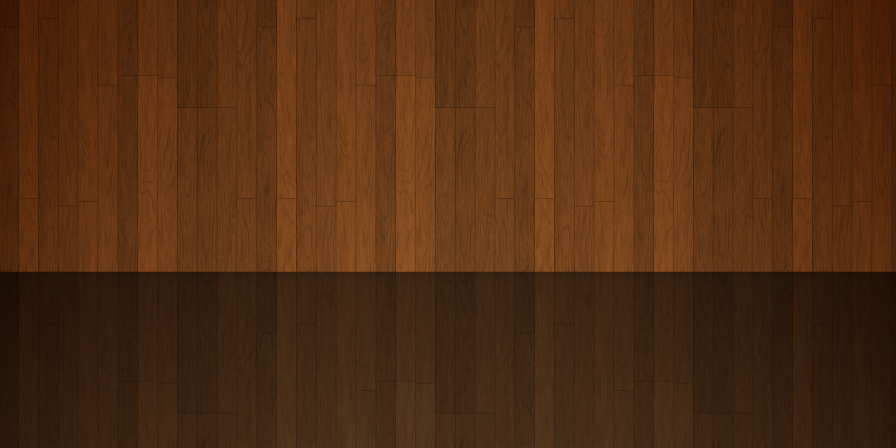
Give the GLSL for this background, as a Shadertoy shader.

```glsl
// A wall of narrow vertical wood planks above a dim, shaded floor of the same wood.
// Planks repeat in groups of thirteen; stretched noise draws fibres and growth rings,
// and a soft vignette lights both halves from the lower centre.

const float PLANK = 0.0443;    // plank width, canvas height = 1
const float HORIZON = 0.393;   // top of the shaded floor
const float TILE = 0.682;      // vertical repeat of the boards

const float tones[13] = float[](0.89, 0.87, 0.98, 0.97, 0.86, 1.07, 0.97,
                                0.98, 1.08, 1.04, 0.87, 1.08, 1.03);
const float joints[13] = float[](0.24, 0.24, 0.24, 0.443, 0.06, 0.443, 0.042,
                                 0.46, 0.45, 0.19, 0.169, 0.169, 0.174);

float hash(vec2 p) {
    return fract(sin(dot(p, vec2(127.1, 311.7))) * 4375.85);
}

float noise(vec2 p) {
    vec2 i = floor(p), f = fract(p);
    f = f * f * (3.0 - 2.0 * f);
    return mix(mix(hash(i), hash(i + vec2(1, 0)), f.x),
               mix(hash(i + vec2(0, 1)), hash(i + vec2(1, 1)), f.x), f.y);
}

// Brightness of the wood at x and at a depth below the top of the tile
float wood(float x, float depth, float pixel) {
    float column = (x - 0.396) / PLANK;
    int plank = int(mod(floor(column), 13.0));
    float across = fract(column);
    float joint = joints[plank];
    float seed = float(plank) + 17.0 * step(joint, depth);
    float shade = tones[plank] + 0.08 * (hash(vec2(seed, 3.0)) - 0.5);

    // Fine fibres and broad mottling
    vec2 grain = vec2(across + seed * 7.0, depth);
    shade += 0.13 * (noise(grain * vec2(14.0, 22.0)) - 0.5);
    shade += 0.10 * (noise(grain * vec2(22.0, 110.0)) - 0.5);
    shade += 0.08 * (noise(grain * vec2(3.0, 9.0)) - 0.5);

    // Growth rings bent into long arches
    float bend = across - 0.3 - 0.4 * hash(vec2(seed, 8.0));
    float rings = 3.0 * bend * bend + 3.5 * depth
                + 1.5 * noise(grain * vec2(2.0, 11.0));
    float ringLine = smoothstep(0.30, 0.48, abs(fract(rings * 2.2) - 0.5));
    shade -= 0.15 * ringLine * noise(grain * vec2(4.0, 15.0) + 31.0);

    // Dark seams along the sides and at the board ends
    float side = min(across, 1.0 - across) * PLANK;
    float soft = max(pixel, 0.002);
    shade *= 1.0 - 0.20 * (1.0 - smoothstep(0.0, soft, side));
    shade *= 1.0 - 0.20 * (1.0 - smoothstep(0.0, soft, abs(depth - joint)));
    return shade;
}

void mainImage(out vec4 fragColor, in vec2 fragCoord) {
    vec2 uv = fragCoord / iResolution.xy;
    float pixel = 1.0 / iResolution.y;
    float onFloor = 1.0 - smoothstep(-pixel, pixel, uv.y - HORIZON);

    // The boards start again at the horizon
    float depth = 1.0 - uv.y - TILE * step(uv.y, HORIZON);
    float shade = wood(uv.x * 2.0, depth, pixel);

    // Light falls off toward the sides and upward in each half
    float edge = abs(uv.x - 0.5) * 2.0;
    float wallLight = 0.95 - 0.38 * (uv.y - HORIZON) / (1.0 - HORIZON) - 0.70 * edge * edge;
    float floorLight = 0.98 - 0.38 * uv.y / HORIZON - 0.80 * edge * edge;
    vec3 wall = mix(vec3(0.29, 0.125, 0.03), vec3(0.50, 0.295, 0.13), wallLight);
    vec3 ground = mix(vec3(0.155, 0.08, 0.03), vec3(0.305, 0.20, 0.107), floorLight);

    vec3 color = mix(wall, ground, onFloor) * mix(shade, 1.0, 0.2 * onFloor);

    // Narrow shadow just under the horizon
    color *= 1.0 - 0.22 * onFloor * exp(-max(HORIZON - uv.y, 0.0) * 130.0);
    fragColor = vec4(clamp(color, 0.0, 1.0), 1.0);
}
```
